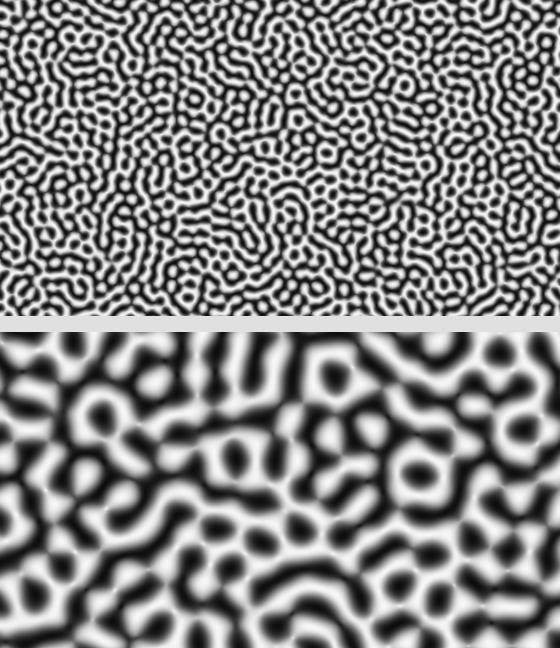
Top, the full canvas; bottom, a detail of the centre.
Reproduce this texture procedurally as a Shadertoy shader.

```glsl
// Soft black and white labyrinth of short winding worms, with no main direction.
// Many sine waves of nearly equal length, spread over all directions, are summed;
// dividing by the local amplitude keeps the worms even in width and contrast.

#define WAVES 56             // number of layered sines
#define BANDS 25.5           // light-dark periods per canvas height
#define LENGTH_SPREAD 0.24   // relative variation of the wave lengths
#define SOFTNESS 0.04        // fades weak spots toward grey
#define MID_GREY 0.51        // tone halfway between dark and light
#define CONTRAST 0.46        // tone swing around the mid grey
#define SEED 3.7             // selects another arrangement

const float PI = 3.14159265;

float hash(float n) {
    return fract(sin(n * 12.9898 + SEED) * 4375.85);
}

// Sum of sines: x is the height, yz the slope in units of the base wave number.
vec3 waveField(vec2 p) {
    vec3 field = vec3(0.0);
    for (int i = 0; i < WAVES; i++) {
        float id = float(i);
        float angle = PI * (id + hash(id + 0.31)) / float(WAVES);
        float stretch = 1.0 + LENGTH_SPREAD * (hash(id + 71.7) - 0.5);
        vec2 direction = stretch * vec2(cos(angle), sin(angle));
        float phase = 2.0 * PI * (dot(p, direction) * BANDS + hash(id + 143.9));
        field += vec3(sin(phase), cos(phase) * direction);
    }
    return field * sqrt(2.0 / float(WAVES));
}

void mainImage(out vec4 fragColor, in vec2 fragCoord) {
    vec2 p = fragCoord / iResolution.y;
    vec3 field = waveField(p);

    // Even out the local amplitude
    float worms = field.x / sqrt(dot(field, field) + SOFTNESS);

    float grey = MID_GREY + CONTRAST * worms;
    fragColor = vec4(vec3(grey), 1.0);
}
```
